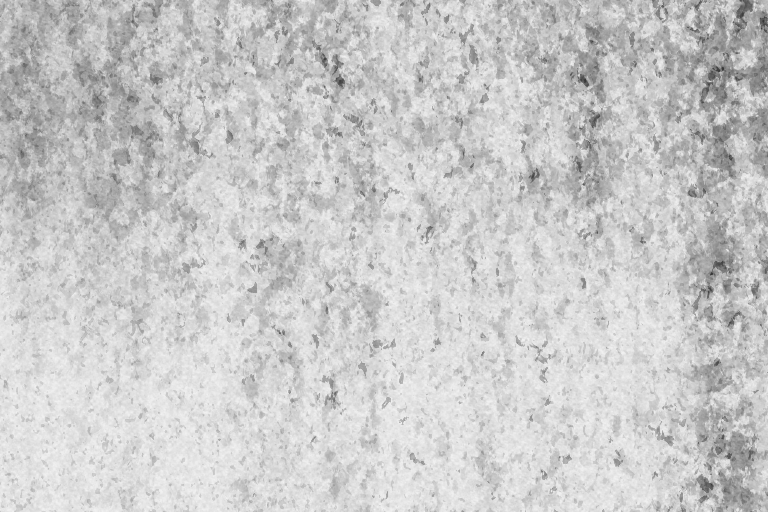
Write a Shadertoy shader that draws this texture.

```glsl
float hash(vec2 cell) {
    return fract(sin(dot(cell, vec2(127.1, 311.7))) * 43758.5453);
}

float noise(vec2 p) {
    vec2 cell = floor(p);
    vec2 f = fract(p);
    f = f * f * (3.0 - 2.0 * f);
    float low = mix(hash(cell), hash(cell + vec2(1.0, 0.0)), f.x);
    float high = mix(hash(cell + vec2(0.0, 1.0)), hash(cell + 1.0), f.x);
    return mix(low, high, f.y);
}

float fbm(vec2 p, int octaves) {
    float sum = 0.0, total = 0.0, amplitude = 0.5;
    for (int i = 0; i < octaves; i++) {
        sum += amplitude * noise(p);
        total += amplitude;
        amplitude *= 0.62;
        p = mat2(0.96, 0.28, -0.28, 0.96) * p * 2.03 + 17.3;
    }
    return sum / total;
}

// Soft elliptical stain, 1 at its centre
float stain(vec2 p, vec2 centre, vec2 radius) {
    vec2 d = (p - centre) / radius;
    return exp(-dot(d, d));
}

// Coverage of the noise above a level, with a soft rim
float patches(float value, float level, float rim) {
    return smoothstep(level - rim, level + rim, value);
}

// Where water has darkened the wall: top edge, left shade, right runs
float dampness(vec2 p) {
    float streak = fbm(p * vec2(20.0, 1.5) + 4.0, 3) - 0.5;
    float cloud = fbm(p * vec2(9.0, 5.0) + 31.0, 4) - 0.5;
    float damp = 0.10 + 0.32 * smoothstep(0.2, 0.95, p.y);
    damp += 0.36 * stain(p, vec2(0.0, 0.78), vec2(0.32, 0.30));
    damp += 0.42 * stain(p, vec2(1.15, 0.76), vec2(0.055, 0.26));
    damp += 0.55 * stain(p, vec2(1.41, 0.45), vec2(0.085, 0.55));
    damp += 0.38 * stain(p, vec2(1.42, 0.0), vec2(0.12, 0.25));
    damp += 0.18 * stain(p, vec2(1.38, 1.0), vec2(0.28, 0.28));
    damp += 0.12 * stain(p, vec2(0.75, 0.2), vec2(0.35, 0.30));
    return clamp(damp + 0.50 * streak + 0.35 * cloud, 0.0, 1.0);
}

void mainImage(out vec4 fragColor, in vec2 fragCoord) {
    vec2 p = fragCoord / iResolution.y;
    p.x += 0.75 - 0.5 * iResolution.x / iResolution.y;

    float damp = dampness(p);
    float rough = smoothstep(0.1, 0.5, p.x);
    vec2 warp = 0.010 * vec2(noise(p * 60.0), noise(p * 60.0 + 9.0));

    // Pale plaster with a broad grey wash
    const float PLASTER = 0.905;
    float tone = PLASTER - 0.24 * damp;

    // Small peeled flakes, slightly stretched downwards
    float flakeNoise = fbm((p + warp) * vec2(56.0, 36.0), 4);
    float flakes = patches(flakeNoise, mix(0.64, 0.47, damp), 0.07);
    float depth = 0.4 + 1.2 * fbm(p * vec2(40.0, 24.0) + 70.0, 3);
    tone -= flakes * depth * (0.06 + 0.13 * damp) * mix(0.7, 1.0, rough);

    // Bright crust left between the flakes
    float crustNoise = fbm((p - warp) * vec2(60.0, 42.0) + 50.0, 4);
    float crust = patches(crustNoise, 0.53, 0.06);
    tone += 0.17 * crust * damp * (1.0 - 0.6 * flakes) * mix(0.5, 1.0, rough);

    // Sparse deep chips, gathered in vertical bands
    float band = fbm(p * vec2(11.0, 2.0) + 12.0, 3);
    float chipLevel = 0.77 - 0.12 * damp - 0.16 * (band - 0.5);
    float chipNoise = fbm((p + warp) * vec2(42.0, 27.0) + 90.0, 4);
    float chips = patches(chipNoise, chipLevel, 0.025);
    tone -= 0.23 * chips * mix(0.4, 1.0, rough);

    // Small pits and fine sandy grain
    float pitNoise = fbm(p * vec2(120.0, 95.0) + 5.0, 2);
    float pits = patches(pitNoise, 0.74 - 0.06 * damp, 0.06);
    tone -= 0.11 * pits;
    float grain = fbm(p * 190.0 + 23.0, 2) - 0.5;
    tone += grain * (0.11 + 0.12 * damp);

    fragColor = vec4(vec3(clamp(tone, 0.22, 0.94)), 1.0);
}
```
